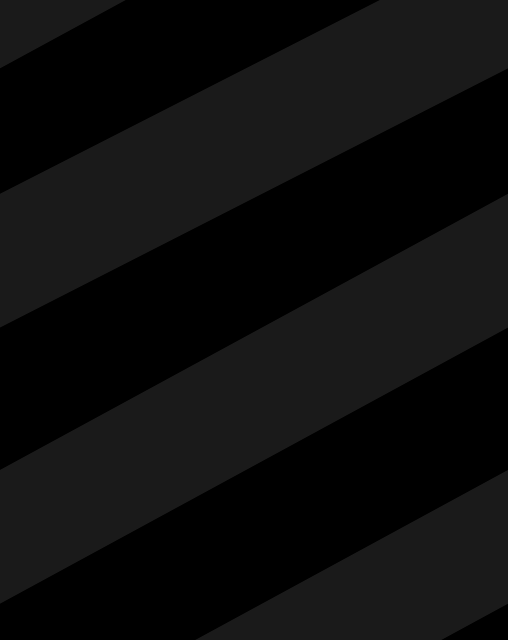
Reproduce this pattern procedurally as a WebGL 2 fragment shader.

```glsl
#version 300 es
precision highp float;
// Broad charcoal diagonal bands rising to the right over black.
// Each band runs from its own node on the left side to the node of the
// band above on the right side, so the cloth repeats sideways.

uniform vec2 u_resolution;
out vec4 fragColor;

#define FIRST_NODE 0.1068   // lower edge of the top band at the left side
#define PITCH 0.4315        // drop from one node to the next
#define TIGHTENING 0.0265   // shortening of the first gap
#define BAND_HEIGHT 0.2090  // vertical thickness of a band
#define BAND_COUNT 4
#define GROUND_COLOR vec3(0.0)
#define BAND_COLOR vec3(0.102)

// Lower edge of band k at the left side, measured down from the top
float nodeDepth(int k) {
    return FIRST_NODE + float(k) * PITCH - (k > 0 ? TIGHTENING : 0.0);
}

// Signed vertical distance to a band, negative inside
float bandDistance(vec2 p, int k) {
    float lowerEdge = mix(nodeDepth(k), nodeDepth(k - 1), p.x);
    float center = lowerEdge - 0.5 * BAND_HEIGHT;
    return abs(p.y - center) - 0.5 * BAND_HEIGHT;
}

void main() {
    vec2 p = gl_FragCoord.xy / u_resolution;
    p.y = 1.0 - p.y;

    // Nearest of all bands
    float nearest = 1.0;
    for (int k = 0; k < BAND_COUNT; k++) {
        nearest = min(nearest, bandDistance(p, k));
    }

    // Smooth the edge over about one pixel
    float softness = 0.65 / u_resolution.y;
    float coverage = 1.0 - smoothstep(-softness, softness, nearest);
    fragColor = vec4(mix(GROUND_COLOR, BAND_COLOR, coverage), 1.0);
}
```
